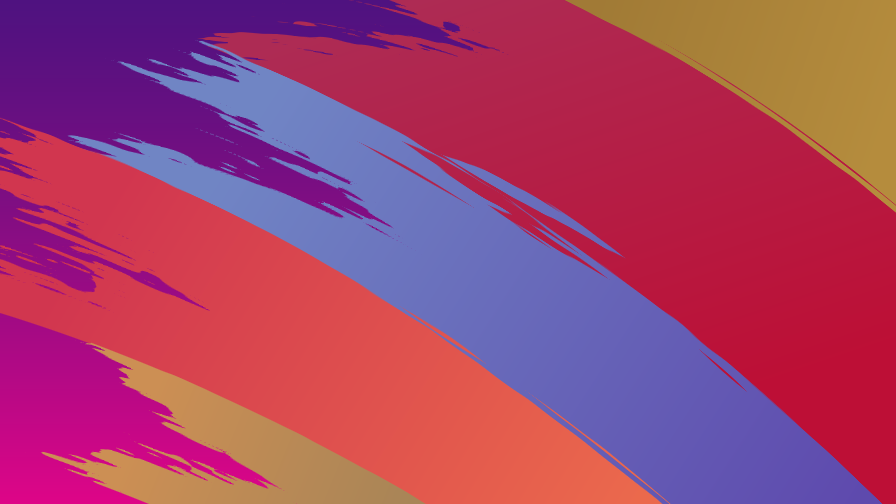
A WebGL 2 fragment shader for this background:

```glsl
#version 300 es
precision highp float;
// Broad curved dry-brush strokes sweeping over a violet to magenta ground.

uniform vec2 u_resolution;
out vec4 fragColor;

// Lengths are canvas heights; p.y runs downward from the top edge.
// Stroke edges: y = a + b x + c x^2
const vec3 CRIMSON_EDGE = vec3(-0.158, -0.176, 0.283);
const vec3 BLUE_EDGE = vec3(-0.037, 0.207, 0.220);
const vec3 ORANGE_EDGE = vec3(0.232, 0.334, 0.190);
const vec3 TAN_EDGE = vec3(0.615, 0.309, 0.168);
const vec3 TAN_END = vec3(0.888, 0.309, 0.168);

// Ragged stroke starts: x, slant, length, centre of the bare notch
const vec4 CRIMSON_START = vec4(0.586, 0.278, 0.572, 0.48);
const vec4 BLUE_START = vec4(0.255, 0.162, 0.597, 0.56);
const vec4 ORANGE_START = vec4(-0.093, 0.139, 0.655, 0.59);
const vec4 TAN_START = vec4(0.174, 0.139, 0.444, 0.54);

const vec3 VIOLET = vec3(0.31, 0.07, 0.50), MAGENTA = vec3(0.87, 0.02, 0.53);
const vec3 GOLD_DARK = vec3(0.63, 0.48, 0.21), GOLD = vec3(0.71, 0.55, 0.24);
const vec3 ROSE = vec3(0.68, 0.17, 0.33), CRIMSON = vec3(0.74, 0.06, 0.21);
const vec3 SKY = vec3(0.44, 0.52, 0.77), INDIGO = vec3(0.37, 0.29, 0.68);
const vec3 CORAL = vec3(0.82, 0.21, 0.31), ORANGE = vec3(0.92, 0.41, 0.30);
const vec3 SAND = vec3(0.80, 0.56, 0.33), UMBER = vec3(0.66, 0.52, 0.34);

const float FRAY = 0.008;      // roughness of the long edges
const float OVERLAP = 0.006;   // hides seams between neighbours
const float NOTCH_WIDTH = 0.18;

float hash(vec2 p) {
  vec3 q = fract(vec3(p.xyx) * 0.1031);
  q += dot(q, q.yzx + 33.33);
  return fract((q.x + q.y) * q.z);
}

float noise(vec2 p) {
  vec2 i = floor(p), f = fract(p);
  f = f * f * (3.0 - 2.0 * f);
  return mix(mix(hash(i), hash(i + vec2(1, 0)), f.x),
             mix(hash(i + vec2(0, 1)), hash(i + vec2(1, 1)), f.x), f.y);
}

// Bristle marks, long in x and thin across the stroke
float bristles(vec2 p) {
  float n = 0.40 * noise(p * vec2(2.5, 24.0) + 40.0)
          + 0.35 * noise(p * vec2(6.0, 80.0) + 70.0)
          + 0.25 * noise(p * vec2(20.0, 190.0) + 90.0);
  return smoothstep(0.2, 0.8, n);
}

float below(vec2 p, vec3 edge) {
  return p.y - (edge.x + p.x * (edge.y + p.x * edge.z));
}

float fill(float d) { return clamp(0.5 + d * u_resolution.y / 1.2, 0.0, 1.0); }

vec3 ramp(vec2 p, vec2 a, vec2 b, vec3 from, vec3 to) {
  vec2 d = b - a;
  return mix(from, to, clamp(dot(p - a, d) / dot(d, d), 0.0, 1.0));
}

// Coverage of a band between two edges with a dry, ragged start
float stroke(vec2 p, vec3 top, vec3 bottom, vec4 start) {
  float q = below(p, top), r = below(p, bottom);
  float v = q / (q - r);
  float b = bristles(vec2(p.x, q + start.x * 5.0));
  float k = (v - start.w) / NOTCH_WIDTH;
  float notch = exp(-k * k);
  float tip = start.x - start.y * v + 0.3 * start.z * notch;
  float paint = (p.x - tip) / (start.z * (0.45 + 0.4 * notch)) - b;
  float front = clamp(0.5 + paint / max(fwidth(paint), 0.0001), 0.0, 1.0);
  return front * fill(q + FRAY * (b - 0.5)) * fill(OVERLAP - r);
}

// Tapered stray mark running beside an edge
float tongue(vec2 p, vec3 edge, vec2 span, vec2 offset, float width) {
  float q = below(p, edge), t = (p.x - span.x) / (span.y - span.x);
  float h = width * 4.0 * t * (1.0 - t) * (0.4 + 1.2 * bristles(vec2(p.x, q)));
  return fill(h - abs(q - mix(offset.x, offset.y, t)));
}

void main() {
  vec2 p = gl_FragCoord.xy / u_resolution.y;
  p.y = 1.0 - p.y;

  // Paint colours
  vec3 gold = ramp(p, vec2(1.2, 0.0), vec2(1.78, 0.2), GOLD_DARK, GOLD);
  vec3 crimson = ramp(p, vec2(0.8, 0.0), vec2(1.1, 0.9), ROSE, CRIMSON);
  vec3 blue = ramp(p, vec2(0.53, 0.21), vec2(1.71, 0.97), SKY, INDIGO);
  vec3 orange = ramp(p, vec2(0.23, 0.37), vec2(1.25, 1.0), CORAL, ORANGE);
  vec3 tan_ = ramp(p, vec2(0.3, 0.79), vec2(0.81, 1.0), SAND, UMBER);

  // Ground and bands
  vec3 c = mix(VIOLET, MAGENTA, pow(clamp(p.y, 0.0, 1.0), 1.2));
  c = mix(c, gold, fill(OVERLAP - below(p, CRIMSON_EDGE)));
  c = mix(c, crimson, stroke(p, CRIMSON_EDGE, BLUE_EDGE, CRIMSON_START));
  c = mix(c, blue, stroke(p, BLUE_EDGE, ORANGE_EDGE, BLUE_START));
  c = mix(c, orange, stroke(p, ORANGE_EDGE, TAN_EDGE, ORANGE_START));
  c = mix(c, tan_, stroke(p, TAN_EDGE, TAN_END, TAN_START));

  // Stray marks along the edges
  c = mix(c, crimson, tongue(p, CRIMSON_EDGE, vec2(1.35, 1.85), vec2(-0.016), 0.003));
  c = mix(c, blue, tongue(p, BLUE_EDGE, vec2(0.88, 1.238), vec2(-0.007, -0.046), 0.011));
  c = mix(c, crimson, tongue(p, BLUE_EDGE, vec2(0.80, 1.146), vec2(0.012), 0.012));
  c = mix(c, crimson, tongue(p, BLUE_EDGE, vec2(0.97, 1.204), vec2(0.037, 0.02), 0.012));
  c = mix(c, crimson, tongue(p, BLUE_EDGE, vec2(0.72, 0.93), vec2(0.06), 0.003));
  c = mix(c, crimson, tongue(p, BLUE_EDGE, vec2(1.39, 1.48), vec2(0.02, 0.024), 0.003));
  c = mix(c, orange, tongue(p, ORANGE_EDGE, vec2(0.80, 0.96), vec2(-0.009), 0.003));
  c = mix(c, orange, tongue(p, ORANGE_EDGE, vec2(1.06, 1.37), vec2(-0.012), 0.003));
  fragColor = vec4(c, 1.0);
}
```
